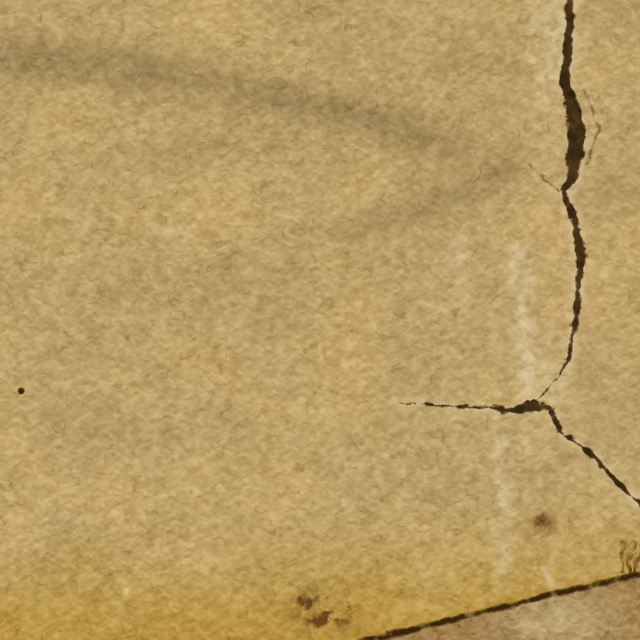
This texture is drawn by a Shadertoy shader. Its source:

```glsl
// Aged tan paper with soft creases, a torn vertical crack and a yellowed foot.
// Layered value noise makes short fibres and stains; tapered segment distances
// draw the ragged cracks, their pale frayed borders and the slanted lower edge.
#define PAPER vec3(0.735, 0.621, 0.405)
#define PALE vec3(0.82, 0.745, 0.58)
#define YELLOW vec3(0.71, 0.565, 0.23)
#define CRACK_INK vec3(0.22, 0.14, 0.05)
#define STAIN vec3(0.38, 0.24, 0.09)
#define GRAIN 0.25
#define FIBRE 0.075
#define FOLD_DEPTH 0.17
#define SOFT 0.0022

// Crack paths: position and half width.
const vec3 MAIN[14] = vec3[14](
  vec3(.892, 1.01, .007), vec3(.887, .92, .007), vec3(.883, .87, .007), vec3(.896, .83, .010),
  vec3(.901, .785, .013), vec3(.896, .727, .010), vec3(.880, .703, .003), vec3(.896, .659, .006),
  vec3(.908, .596, .007), vec3(.900, .518, .005), vec3(.894, .473, .003), vec3(.888, .44, .004),
  vec3(.868, .405, -.002), vec3(.835, .372, .001));
const vec3 RIGHT[6] = vec3[6](
  vec3(.825, .366, .009), vec3(.858, .362, .004), vec3(.875, .326, .003),
  vec3(.93, .285, .003), vec3(.962, .25, .003), vec3(1.01, .202, .004));
const vec3 LEFT[4] = vec3[4](
  vec3(.835, .366, .009), vec3(.79, .359, .003), vec3(.73, .366, .002), vec3(.61, .370, -.001));

float hash(vec2 p) {
  vec3 q = fract(vec3(p.xyx) * 0.1031);
  q += dot(q, q.yzx + 33.33);
  return fract((q.x + q.y) * q.z);
}

float noise(vec2 p) {
  vec2 i = floor(p), f = fract(p);
  f = f * f * (3.0 - 2.0 * f);
  return mix(mix(hash(i), hash(i + vec2(1, 0)), f.x),
             mix(hash(i + vec2(0, 1)), hash(i + vec2(1, 1)), f.x), f.y);
}

float fbm(vec2 p) {
  float sum = 0.0, amp = 0.5;
  for (int i = 0; i < 4; i++) {
    sum += amp * noise(p);
    p = mat2(1.6, 1.2, -1.2, 1.6) * p + 7.3;
    amp *= 0.5;
  }
  return sum / 0.9375;
}

// Distance to a segment, less a half width that varies along it.
float taper(vec2 p, vec3 a, vec3 b) {
  vec2 ab = b.xy - a.xy;
  float t = clamp(dot(p - a.xy, ab) / dot(ab, ab), 0.0, 1.0);
  return length(p - a.xy - t * ab) - mix(a.z, b.z, t);
}

float line(vec2 p, vec2 a, vec2 b) { return taper(p, vec3(a, 0), vec3(b, 0)); }

// Soft elliptical patch.
float blob(vec2 p, vec2 c, vec2 r) {
  vec2 q = (p - c) / r;
  return exp(-dot(q, q));
}

// Grain of short strokes, stretched along one direction.
float strokes(vec2 p, float angle, vec2 freq) {
  float c = cos(angle), s = sin(angle);
  return noise(mat2(c, -s, s, c) * p * freq.x * vec2(1.0, freq.y)) - 0.5;
}

void mainImage(out vec4 fragColor, in vec2 fragCoord) {
  vec2 uv = fragCoord / iResolution.xy;
  float aa = max(SOFT, 1.0 / iResolution.y);
  float cloud = fbm(uv * 9.0), rough = fbm(uv * 75.0 + 11.0);
  vec2 jitter = vec2(fbm(uv * 60.0 + 3.0), fbm(uv * 60.0 + 51.0)) - 0.5;
  vec2 p = uv + 0.022 * jitter;

  // Mottled paper with crossing short strokes and sparse dark fibres.
  vec3 col = PAPER * (1.0 + 0.12 * (cloud - 0.5));
  float yellowing = smoothstep(0.19, -0.03, uv.y + 0.08 * (cloud - 0.5) - 0.05 * uv.x);
  col = mix(col, YELLOW, yellowing * 0.85);
  vec2 bent = uv + 0.010 * jitter;
  float grain = 0.32 * strokes(bent, 0.5, vec2(75, 2.2)) + 0.30 * strokes(bent + 3.1, -0.45, vec2(85, 2.2))
              + 0.28 * strokes(uv + 5.7, 0.1, vec2(180, 1.4)) + 0.22 * (rough - 0.5);
  float ridge = abs(strokes(bent + 9.3, 0.35, vec2(55, 1.8)));
  float fibre = smoothstep(0.07, 0.0, ridge) * smoothstep(0.52, 0.72, noise(uv * 70.0 + 31.0));
  float tint = GRAIN * grain - FIBRE * (fibre - 0.06);
  col += tint * vec3(0.92, 0.94, 0.92);

  // Broad shaded creases.
  float foldY = 0.915 - 0.10 * uv.x - 0.14 * uv.x * uv.x + 0.03 * (cloud - 0.5);
  float fold = exp(-pow((p.y - foldY) / 0.036, 2.0)) * smoothstep(0.86, 0.62, uv.x);
  float rise = 0.64 + 0.95 * pow(max(uv.x - 0.47, 0.0), 2.0);
  fold += 0.65 * exp(-pow((p.y - rise) / 0.024, 2.0))
        * smoothstep(0.40, 0.60, uv.x) * smoothstep(0.86, 0.78, uv.x);
  fold += 0.35 * blob(p, vec2(0.34, 0.77), vec2(0.18, 0.03)) + 0.45 * blob(p, vec2(0.97, 0.71), vec2(0.06, 0.03));
  col *= 1.0 - FOLD_DEPTH * fold * (0.1 + 1.6 * rough);

  // Rubbed pale streaks, broken up by the grain.
  float rub = 0.65 * blob(p, vec2(0.858, 0.92), vec2(0.04, 0.11));
  rub += 0.8 * exp(-pow(line(p, vec2(0.81, 0.60), vec2(0.828, 0.40)) / 0.017, 2.0));
  rub += 0.5 * blob(p, vec2(0.72, 0.59), vec2(0.025, 0.055));
  rub += 0.7 * exp(-pow(line(p, vec2(0.778, 0.31), vec2(0.785, 0.09)) / 0.014, 2.0));
  rub += 0.5 * exp(-pow(line(p, vec2(0.825, 0.33), vec2(0.79, 0.22)) / 0.010, 2.0));
  rub += 0.8 * blob(p, vec2(0.855, 0.405), vec2(0.035, 0.035));
  rub += 0.8 * exp(-pow(line(p, vec2(0.84, 0.125), vec2(0.868, 0.085)) / 0.008, 2.0));
  rub += 0.5 * blob(p, vec2(0.265, 0.64), vec2(0.018, 0.012)) + blob(uv, vec2(0.197, 0.075), vec2(0.005));
  col = mix(col, PALE + 0.6 * tint, clamp(rub * (2.4 * rough - 0.5), 0.0, 0.8));

  // Brown spots, a speck and short marks at the right margin.
  float spots = blob(p, vec2(0.847, 0.18), vec2(0.016, 0.014));
  spots += blob(p, vec2(0.51, 0.045), vec2(0.04, 0.030)) * smoothstep(0.45, 0.68, rough);
  spots += 0.9 * blob(p, vec2(0.495, 0.035), vec2(0.012)) + 0.8 * blob(p, vec2(0.48, 0.062), vec2(0.010));
  for (int i = 0; i < 3; i++) {
    float x = 0.973 + 0.012 * float(i);
    spots += 0.9 * smoothstep(0.006, 0.001, line(p, vec2(x, 0.11), vec2(x + 0.003, 0.15)));
  }
  col = mix(col, STAIN, clamp(spots * (2.2 * rough - 0.3), 0.0, 0.9));
  col = mix(col, CRACK_INK, smoothstep(0.007, 0.003, length(uv - vec2(0.033, 0.389))));

  // Slanted edge with a browner sheet below.
  float edge = uv.y + 0.35 * (p.y - uv.y) - 0.243 * (uv.x - 0.573);
  vec3 under = mix(vec3(0.62, 0.49, 0.29), PALE, 0.55 * blob(p, vec2(0.87, 0.03), vec2(0.09, 0.04)));
  col = mix(col, under + tint, smoothstep(aa, -aa, edge));
  float edgeInk = smoothstep(0.004 + aa, 0.0, abs(edge) - 0.003 * rough);
  col = mix(col, CRACK_INK, edgeInk * smoothstep(0.54, 0.58, uv.x) * clamp(2.2 * rough - 0.2, 0.0, 1.0));

  // Cracks: pale frayed border, then the dark opening.
  vec2 q = uv + 0.3 * (p - uv);
  float d = 1.0;
  for (int i = 0; i < 13; i++) d = min(d, taper(q, MAIN[i], MAIN[i + 1]));
  for (int i = 0; i < 5; i++) d = min(d, taper(q, RIGHT[i], RIGHT[i + 1]));
  for (int i = 0; i < 3; i++) d = min(d, taper(q, LEFT[i], LEFT[i + 1]));
  vec2 f = uv + 0.7 * (p - uv);
  float flap = min(line(f, vec2(0.915, 0.86), vec2(0.934, 0.80)), line(f, vec2(0.934, 0.80), vec2(0.917, 0.745)));
  flap = min(flap, line(f, vec2(0.83, 0.745), vec2(0.872, 0.70)));
  float broken = smoothstep(0.35, 0.6, rough);
  col = mix(col, PALE, 0.8 * exp(-max(d, 0.0) / 0.007) * (0.25 + 0.75 * broken));
  col = mix(col, PALE, 0.4 * smoothstep(0.016, 0.003, flap) * broken);
  col = mix(col, STAIN, 0.55 * smoothstep(0.004, 0.0, flap) * (1.0 - 0.7 * broken));
  float opening = smoothstep(aa, -aa, d + 0.010 * (rough - 0.5));
  col = mix(col, CRACK_INK * (0.4 + 1.3 * rough), opening * 0.93);

  fragColor = vec4(clamp(col, 0.0, 1.0), 1.0);
}
```
